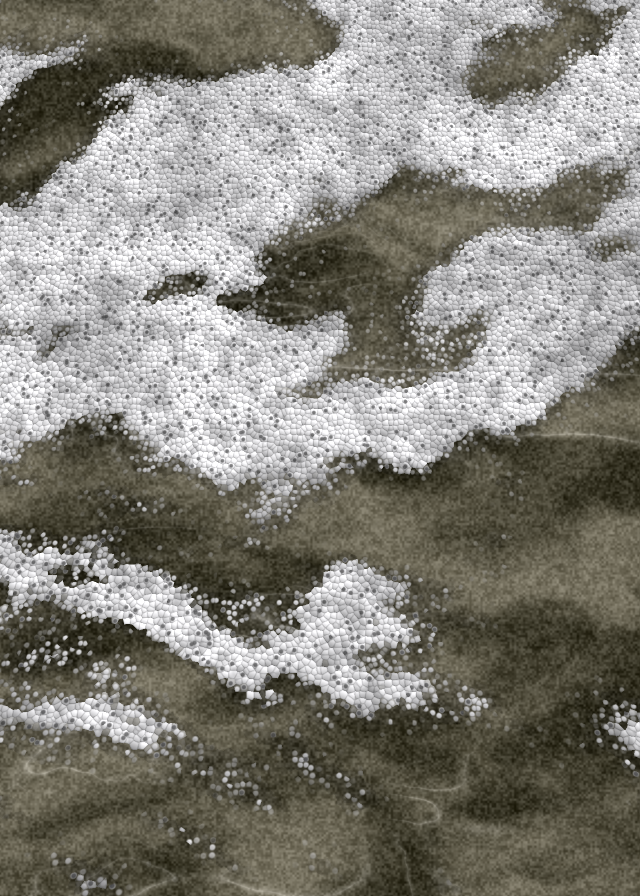
Reproduce this texture procedurally as a Shadertoy shader.

```glsl
vec2 hash2(vec2 p) {
    vec3 a = fract(p.xyx * vec3(.1031, .1030, .0973));
    a += dot(a, a.yzx + 33.33);
    return fract((a.xx + a.yz) * a.zy);
}

float noise(vec2 p) {
    vec2 i = floor(p), f = fract(p);
    f = f * f * (3. - 2. * f);
    return mix(mix(hash2(i).x, hash2(i + vec2(1, 0)).x, f.x),
               mix(hash2(i + vec2(0, 1)).x, hash2(i + 1.).x, f.x), f.y);
}

float fbm(vec2 p) {
    float sum = 0., amp = .5;
    for (int i = 0; i < 5; i++) {
        sum += amp * noise(p);
        p = mat2(1.6, 1.2, -1.2, 1.6) * p + 7.3;
        amp *= .5;
    }
    return sum / .97;
}

// Soft band of foam along a line
float arm(vec2 p, vec2 a, vec2 b) {
    vec2 ab = b - a;
    float d = length(p - a - ab * clamp(dot(p - a, ab) / dot(ab, ab), 0., 1.));
    return exp(-d * d * 900.);
}

// Foam thickness: positive where foam lies, negative over open water
float foamHeight(vec2 p) {
    float far = smoothstep(.3, .65, p.y);
    vec2 q = p;
    q.y -= (p.x - .36) * mix(-.4, .3, smoothstep(0., .8, p.y));
    q += .07 * (vec2(fbm(p * 7.), fbm(p * 7. + 31.)) - .5);
    float h = fbm(q * vec2(5.5, 12) + 3.7) - mix(.615, .425, far);
    h += mix(.26, .14, far) * (fbm(q * vec2(19, 30) + 60.) - .5);
    h += .14 * arm(q, vec2(.4, .8), vec2(.72, .86));
    h += .17 * arm(q, vec2(.72, .58), vec2(.3, .43));
    h += .17 * arm(p, vec2(.13, .36), vec2(.4, .12));
    h += .15 * arm(p, vec2(.47, .22), vec2(.72, .17));
    h += .13 * arm(p, vec2(.36, .05), vec2(.42, .1));
    vec2 pool = (p - vec2(.2, .97)) / vec2(.21, .08);
    return h - .3 * exp(-dot(pool, pool));
}

vec3 waterColor(vec2 p, float h) {
    float warp = fbm(p * 5. + 17.);
    float tone = fbm(p * vec2(7, 17) + 2. * warp);
    vec3 col = mix(vec3(.2, .19, .13), vec3(.46, .44, .37), smoothstep(.25, .75, tone));
    col *= 1. - .22 * smoothstep(-.14, 0., h);

    // Sandy grain
    col += .17 * (noise(p * 400.) - .5) + .08 * (noise(p * 180.) - .5);

    // Pale ripples drawn out sideways
    float level = noise(p * vec2(3, 13) + 2. * warp + 50.) + .3 * noise(p * vec2(9, 40));
    float crest = pow(1. - abs(fract(level * 5.) * 2. - 1.), 6.);
    float patchy = smoothstep(.4, .75, noise(p * vec2(6, 13) + 80.));
    return col + vec3(.21, .21, .22) * crest * patchy * smoothstep(.85, .6, p.y);
}

vec3 scene(vec2 p) {
    // Bubbles shrink with distance up the canvas
    float scale = 122. * (1. + .7 * p.y);
    vec2 uv = 122. * vec2((p.x - .36) * (1. + .7 * p.y), p.y * (1. + .35 * p.y));
    vec2 cell = floor(uv), toCentre = vec2(0), id = cell;
    float near = 9., second = 9.;
    for (int y = -1; y <= 1; y++)
    for (int x = -1; x <= 1; x++) {
        vec2 c = cell + vec2(x, y);
        vec2 r = c + .5 + .85 * (hash2(c) - .5) - uv;
        float d = length(r);
        if (d < near) {
            second = near;
            near = d;
            toCentre = r;
            id = c;
        } else second = min(second, d);
    }

    // Whole bubbles appear or vanish at the foam edge
    vec2 rnd = hash2(id + 211.);
    float h = foamHeight(p + toCentre / scale);
    float spread = mix(.15, .06, smoothstep(.3, .7, p.y));
    float disc = smoothstep(.6, .25, near);
    float thick = smoothstep(0., .13, h);
    float keep = smoothstep(-.03, .03, h + (rnd.x - .5) * spread);
    float stray = step(.9, rnd.y) * smoothstep(-.2, -.04, h) * .6;
    float cover = max(keep * mix(disc, 1., smoothstep(0., .06, h)), stray * disc);

    // Lit bubble tops, soft seams and dark pinholes
    float lum = .7 + .14 * smoothstep(0., .35, second - near);
    lum -= .26 * dot(toCentre, vec2(.4, .9));
    lum += .12 * (rnd.x - .5);
    lum *= mix(.87, 1.05, thick) * mix(.74, 1.26, fbm(p * vec2(9, 14) + 9.));
    lum *= 1. - .14 * smoothstep(.5, .75, noise(p * 60.));
    lum *= 1. - .5 * step(rnd.y, .14) * smoothstep(.5, .2, near);
    vec3 foam = lum * vec3(1., .998, 1.008);
    return mix(waterColor(p, h), foam, cover);
}

void mainImage(out vec4 fragColor, in vec2 fragCoord) {
    vec3 col = vec3(0);
    for (int i = 0; i < 4; i++) {
        vec2 offset = vec2(i % 2, i / 2) * .5 - .25;
        col += scene((fragCoord + offset) / iResolution.y);
    }
    fragColor = vec4(clamp(col / 4., 0., 1.), 1);
}
```
